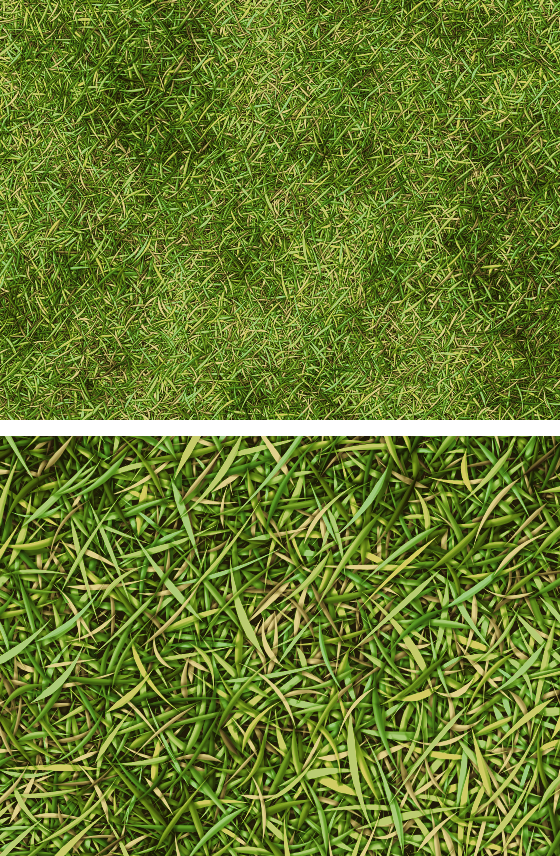
Top: the whole. Bottom: its middle third, enlarged.
Reproduce this texture procedurally as a WebGL 1 fragment shader.

```glsl
precision highp float;
// A dense lawn seen from above: crossing green blades, straw and dark gaps.

uniform vec2 u_resolution;

#define LAYERS 27
#define CELL vec2(0.055, 0.023)  // spacing along and across a layer
#define BLADE_SHARE 0.72         // cells that hold a blade
#define HALF_LENGTH 0.05
#define HALF_WIDTH 0.0031
#define BEND 0.008
#define FAN 0.42                 // spread of angles inside a layer
#define SHADOW_REACH 0.004
#define SHADOW_DEPTH 0.38
#define STRAW_SHARE 0.25
#define PATCH_CONTRAST 0.65
#define CONTRAST 1.36

const vec3 DEEP   = vec3(0.10, 0.11, 0.02);
const vec3 SHADE  = vec3(0.21, 0.30, 0.05);
const vec3 LEAF   = vec3(0.31, 0.47, 0.08);
const vec3 BRIGHT = vec3(0.45, 0.64, 0.14);
const vec3 PALE   = vec3(0.73, 0.80, 0.44);
const vec3 SOIL   = vec3(0.14, 0.10, 0.04);
const vec3 STRAW  = vec3(0.56, 0.50, 0.22);
const vec3 BLEACH = vec3(0.88, 0.82, 0.55);

// Four random values per point, without sine
vec4 hash4(vec2 p) {
  vec4 q = fract(p.xyxy * vec4(0.1031, 0.1030, 0.0973, 0.1099));
  q += dot(q, q.wzxy + 33.33);
  return fract((q.xxyz + q.yzzw) * q.zywx);
}

// Smooth noise, two values
vec2 noise2(vec2 p) {
  vec2 cell = floor(p);
  vec2 f = fract(p);
  f = f * f * (3.0 - 2.0 * f);
  vec2 low = mix(hash4(cell).xy, hash4(cell + vec2(1.0, 0.0)).xy, f.x);
  vec2 high = mix(hash4(cell + vec2(0.0, 1.0)).xy, hash4(cell + 1.0).xy, f.x);
  return mix(low, high, f.y);
}

mat2 rotation(float angle) {
  float c = cos(angle), s = sin(angle);
  return mat2(c, -s, s, c);
}

vec3 greenRamp(float tone) {
  float t = clamp(tone, 0.0, 1.0) * 4.0;
  vec3 color = mix(DEEP, SHADE, clamp(t, 0.0, 1.0));
  color = mix(color, LEAF, clamp(t - 1.0, 0.0, 1.0));
  color = mix(color, BRIGHT, clamp(t - 2.0, 0.0, 1.0));
  return mix(color, PALE, clamp(t - 3.0, 0.0, 1.0));
}

vec3 strawRamp(float tone) {
  float t = clamp(tone, 0.0, 1.0) * 2.0;
  vec3 color = mix(SOIL, STRAW, clamp(t, 0.0, 1.0));
  return mix(color, BLEACH, clamp(t - 1.0, 0.0, 1.0));
}

// Draws one blade and its shadow over surface = (tone, straw, warmth)
vec3 addBlade(vec3 surface, vec2 q, vec2 id, vec2 patches, float pixel) {
  vec4 shape = hash4(id);
  vec4 look = hash4(id + 57.3);
  if (fract(shape.w * 13.0) > BLADE_SHARE) return surface;
  q = rotation(FAN * (shape.z - 0.5)) * (q - shape.xy * CELL);
  q.x *= look.w < 0.5 ? -1.0 : 1.0;

  float straw = step(look.x, STRAW_SHARE * (0.2 + 1.6 * patches.y));
  float halfLength = HALF_LENGTH * mix(0.45, 1.0, shape.w) * (1.0 - 0.25 * straw);
  float u = q.x / halfLength;
  float v = q.y - BEND * (fract(look.w * 2.0) * 2.0 - 1.0) * (u * u - 0.3);
  float width = HALF_WIDTH * mix(0.5, 1.0, look.z) * (1.0 - 0.2 * straw);
  float taper = clamp(0.9 * (1.0 - u), 0.0, 1.0) * clamp(2.0 + 2.0 * u, 0.0, 1.0);
  float d = max(abs(v) - width * taper, (abs(u) - 1.0) * halfLength);

  float shadow = 1.0 - smoothstep(0.0, SHADOW_REACH, d);
  surface.x *= 1.0 - SHADOW_DEPTH * shadow;

  // Lighter tip, and a crease that splits a lit and a shaded side
  float tone = mix(0.42, 1.2, look.y) + PATCH_CONTRAST * (patches.x - 0.5);
  tone += 0.12 * u + 0.13 * clamp(2.5 * v / width, -1.0, 1.0);
  float warmth = fract(look.z * 7.0) * 2.0 - 1.0;
  float cover = clamp(0.5 - d / pixel, 0.0, 1.0);
  return mix(surface, vec3(clamp(tone, 0.1, 1.1), straw, warmth), cover);
}

void main() {
  vec2 p = gl_FragCoord.xy / u_resolution.y;
  float pixel = 1.0 / u_resolution.y;

  // Broad patches of light and straw, and a gentle sway of the blades
  vec2 patches = 0.5 * noise2(p * 5.0 + 3.0) + 0.5 * noise2(p * 14.0 + 40.0);
  p += 0.04 * noise2(p * 4.0 + 11.0);

  // Layers from the ground up, each with its own direction
  vec3 surface = vec3(0.2, 0.6, 0.0);
  for (int layer = 0; layer < LAYERS; layer++) {
    float k = float(layer);
    vec2 q = rotation(3.14159 * fract(k * 0.618 + 0.2)) * p + k * vec2(0.37, 0.53);
    vec2 cell = floor(q / CELL);
    for (int j = -1; j <= 1; j++) {
      for (int i = -1; i <= 1; i++) {
        vec2 id = cell + vec2(float(i), float(j));
        surface = addBlade(surface, q - id * CELL, id + k * 131.0, patches, pixel);
      }
    }
  }

  // Tone to colour, with yellowish and bluish greens
  float tone = 0.53 + CONTRAST * (surface.x - 0.5);
  vec3 green = greenRamp(tone);
  green *= 1.0 + surface.z * vec3(0.16, 0.0, -0.15);
  gl_FragColor = vec4(mix(green, strawRamp(tone), surface.y), 1.0);
}
```
